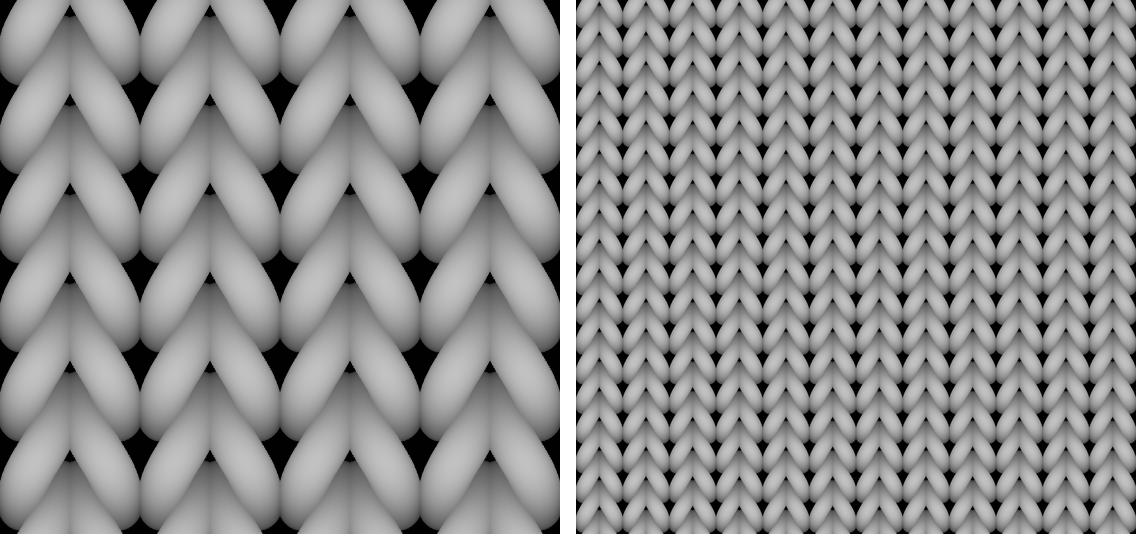
Left, the tile; right, the same tile 3 across and 3 down.
Reproduce this texture map procedurally as a Shadertoy shader.

```glsl
// Grey height map of stockinette knitting: 4 columns by 6 rows of V-shaped yarn loops.

const vec2 REPEATS = vec2(4.0, 6.0);
const float ROW = 1.2743;      // row height, in half stitch widths
const float RADIUS = 0.345;    // yarn radius, in half stitch widths
const int BEADS = 28;          // spheres swept along one leg

// Centre line of one leg: xy on the canvas, z as height.
vec3 yarnSpine(float t) {
    float s = 1.0 - t;
    return s * s * s * vec3(0.15, 0.82, 0.15)
         + 3.0 * s * s * t * vec3(0.13, 0.10, 0.45)
         + 3.0 * s * t * t * vec3(0.76, -0.20, 0.68)
         + t * t * t * vec3(0.68, -0.78, 0.20);
}

// Topmost yarn surface at a point given in repeats.
float knitHeight(vec2 cell) {
    // Mirror each column about its middle and wrap the rows.
    vec2 p = vec2(abs(fract(cell.x) - 0.5) * 2.0,
                  (fract(cell.y + 0.5817) - 0.5) * ROW);
    float height = 0.005;
    for (int i = 0; i < BEADS; i++) {
        vec3 bead = yarnSpine(float(i) / float(BEADS - 1));
        // Neighbouring rows overlap this one.
        for (int row = -1; row <= 1; row++) {
            vec2 d = p + vec2(0.0, float(row) * ROW) - bead.xy;
            float inside = RADIUS * RADIUS - dot(d, d);
            if (inside > 0.0) height = max(height, bead.z + 0.82 * sqrt(inside));
        }
    }
    return height;
}

void mainImage(out vec4 fragColor, in vec2 fragCoord) {
    // Four samples per pixel smooth the outlines and overlaps.
    float grey = 0.0;
    for (int i = 0; i < 4; i++) {
        vec2 corner = vec2(i & 1, i >> 1) - 0.5;
        vec2 offset = 0.5 * corner + 0.25 * vec2(-corner.y, corner.x);
        grey += 0.25 * knitHeight((fragCoord + offset) / iResolution.xy * REPEATS);
    }
    fragColor = vec4(vec3(grey), 1.0);
}
```
